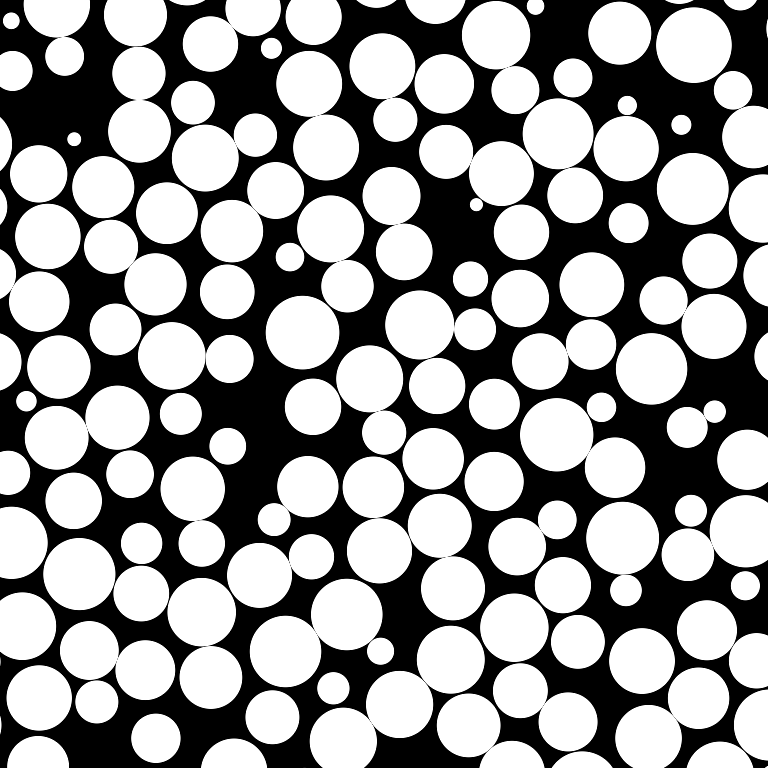
A Shadertoy shader for this pattern:

```glsl
// White discs of mixed size, loosely packed without overlap on black.

const float GRID = 11.1;         // lattice steps across the canvas
const float ROW = 0.866;         // height of a lattice row, in steps
const float TILT = 0.4;          // turn of the lattice, in radians
const float MAX_RADIUS = 0.55;   // largest disc, in steps
const float GROWTH = 1.03;       // final swelling that closes narrow gaps
const float DRIFT = 0.45;        // farthest a centre may stray from its node

const vec3 GROUND = vec3(0.0);
const vec3 DISC = vec3(1.0);

vec3 hash32(vec2 p) {
    vec3 q = fract(p.xyx * vec3(0.1031, 0.1030, 0.0973));
    q += dot(q, q.yxz + 33.33);
    return fract((q.xxy + q.yzz) * q.zyx);
}

// Node of a staggered lattice, every second row shifted by half a step
vec2 node(vec2 cell) {
    return vec2(cell.x + 0.5 + 0.5 * mod(cell.y, 2.0), (cell.y + 0.5) * ROW);
}

// The cell itself for k = 0, its six neighbours for k = 1 to 6
vec2 neighbour(vec2 cell, int k) {
    if (k == 0) return cell;
    if (k < 3) return cell + vec2(k == 1 ? -1.0 : 1.0, 0.0);
    float column = mod(cell.y, 2.0) - 1.0 + float(k & 1);
    return cell + vec2(column, k < 5 ? -1.0 : 1.0);
}

// Centre and radius; radii follow a random slice through a sphere
vec3 seedDisc(vec2 cell, float maxRadius) {
    vec3 rnd = hash32(cell + 117.0);
    float size = sqrt(1.0 - 0.99 * rnd.z * rnd.z);
    float jitter = mix(0.38, 0.25, size);
    vec2 centre = node(cell) + (2.0 * rnd.xy - 1.0) * jitter;
    return vec3(centre, maxRadius * size);
}

// Part of the overlap that the first disc gives up; small discs yield more
float yieldTo(vec3 self, vec3 other, float gap) {
    float total = self.z + other.z;
    return max(total - gap, 0.0) * other.z / total;
}

// Disc pushed away from the neighbours it overlaps, then swollen a little
vec3 relaxedDisc(vec2 cell, float maxRadius, float growth) {
    vec3 self = seedDisc(cell, maxRadius);
    vec2 push = vec2(0.0);
    for (int k = 1; k < 7; k++) {
        vec3 other = seedDisc(neighbour(cell, k), maxRadius);
        vec2 away = self.xy - other.xy;
        float gap = length(away) + 1e-4;
        push += away / gap * yieldTo(self, other, gap);
    }
    vec2 home = node(cell);
    vec2 shift = self.xy + push - home;
    shift *= min(1.0, DRIFT / (length(shift) + 1e-4));
    return vec3(home + shift, min(self.z * growth, maxRadius));
}

// Radius cut back until the disc only touches its neighbours
float fittedRadius(vec3 self, vec2 cell, float maxRadius, float growth) {
    float radius = self.z;
    for (int k = 1; k < 7; k++) {
        vec3 other = relaxedDisc(neighbour(cell, k), maxRadius, growth);
        float gap = distance(self.xy, other.xy);
        radius = min(radius, self.z - yieldTo(self, other, gap));
    }
    return radius;
}

// Signed distance to the nearest disc, in lattice steps
float packedDiscs(vec2 p, float edge) {
    float row = floor(p.y / ROW);
    vec2 home = vec2(floor(p.x - 0.5 * mod(row, 2.0)), row);
    float nearest = 1.0;
    for (int k = 0; k < 7; k++) {
        vec2 cell = neighbour(home, k);
        // Skip discs that cannot reach this point
        if (distance(p, node(cell)) > MAX_RADIUS + DRIFT + edge) continue;
        vec3 disc = relaxedDisc(cell, MAX_RADIUS, GROWTH);
        float centreDist = distance(p, disc.xy);
        if (centreDist > disc.z + edge) continue;
        float radius = fittedRadius(disc, cell, MAX_RADIUS, GROWTH);
        if (radius > 0.04) nearest = min(nearest, centreDist - radius);
    }
    return nearest;
}

void mainImage(out vec4 fragColor, in vec2 fragCoord) {
    float edge = GRID / iResolution.y;
    mat2 turn = mat2(cos(TILT), sin(TILT), -sin(TILT), cos(TILT));
    float dist = packedDiscs(turn * fragCoord * edge, edge);
    float cover = clamp(0.5 - dist / (0.8 * edge), 0.0, 1.0);
    fragColor = vec4(mix(GROUND, DISC, cover), 1.0);
}
```
